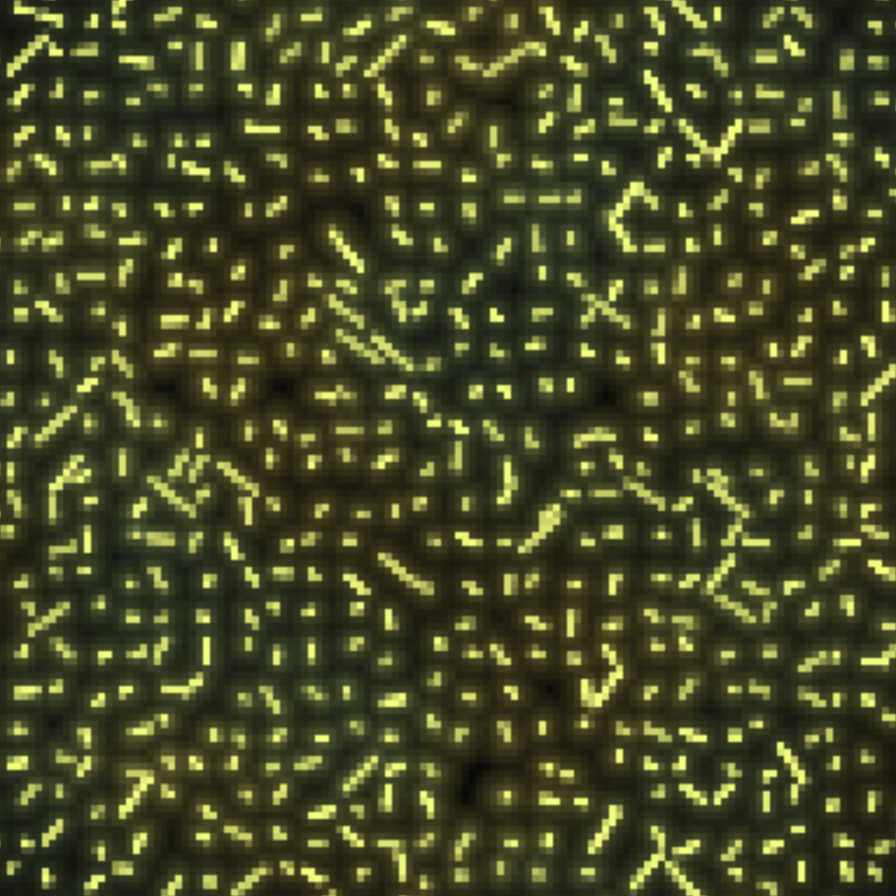
This texture is drawn by a WebGL 1 fragment shader. Its source:

```glsl
precision highp float;
// Glowing yellow dashes scattered over a dark olive, coarsely pixelated field.
uniform vec2 u_resolution;

const float TEXELS = 128.0;     // coarse pixels across the canvas
const float CELL = 5.33;        // dash spacing, in texels
const float FAR = 7.0;          // distance at which the field is black
const vec3 SHADOW = vec3(0.03, 0.03, 0.03);
const vec3 GLOW = vec3(0.96, 1.0, 0.5);
const vec3 BROWN_TINT = vec3(1.07, 0.97, 0.82);
const vec3 GREEN_TINT = vec3(0.93, 1.03, 1.12);

vec2 hash2(vec2 p) {
  vec3 q = fract(p.xyx * vec3(0.1031, 0.1030, 0.0973));
  q += dot(q, q.yzx + 33.33);
  return fract((q.xx + q.yz) * q.zy);
}

float gradientDot(vec2 corner, vec2 offset) {
  float angle = 6.2832 * hash2(corner + 71.0).x;
  return dot(vec2(cos(angle), sin(angle)), offset);
}

// Gradient noise, roughly -0.7 to 0.7.
float gradientNoise(vec2 p) {
  vec2 i = floor(p);
  vec2 f = fract(p);
  vec2 w = f * f * f * (f * (f * 6.0 - 15.0) + 10.0);
  vec2 e = vec2(1.0, 0.0);
  float low = mix(gradientDot(i, f), gradientDot(i + e, f - e), w.x);
  float high = mix(gradientDot(i + e.yx, f - e.yx),
                   gradientDot(i + 1.0, f - 1.0), w.x);
  return mix(low, high, w.y);
}

float segmentDistance(vec2 p, vec2 direction, float halfLength) {
  float along = clamp(dot(p, direction), -halfLength, halfLength);
  return length(p - direction * along);
}

// Nearest dash distance in x (texels), brightest dash core in y.
vec2 dashField(vec2 p) {
  vec2 home = floor(p / CELL);
  float nearest = FAR;
  float core = 0.0;
  for (int y = -1; y <= 1; y++) {
    for (int x = -1; x <= 1; x++) {
      vec2 id = home + vec2(float(x), float(y));
      vec2 place = hash2(id + 11.0);
      vec2 shape = hash2(id + 137.0);
      vec2 kind = hash2(id + 293.0);
      if (kind.x < 0.045) continue;   // a few cells stay empty

      // Most dashes are short; the rare long ones lean to the diagonals.
      float isLong = step(0.945, kind.x);
      float side = sign(shape.x - 0.5);
      float diagonal = side * (0.785 + 0.5 * (kind.y - 0.5));
      float angle = mix(3.1416 * shape.x, diagonal, isLong);
      float halfLength = mix(0.3 + 1.3 * shape.y * shape.y,
                             2.6 + shape.y, isLong);
      vec2 center = (id + 0.5 + 0.6 * (place - 0.5)) * CELL;
      vec2 direction = vec2(cos(angle), sin(angle));
      float d = segmentDistance(p - center, direction, halfLength);
      float peak = mix(0.78, 1.08, kind.y);
      nearest = min(nearest, d);
      core = max(core, peak * (1.0 - smoothstep(0.3, 1.15, d)));
    }
  }
  return vec2(nearest, core);
}

// Colour of one coarse pixel.
vec3 texelColor(vec2 texel) {
  vec2 p = texel + 0.5;
  vec2 uv = p / TEXELS;
  vec2 field = dashField(p);

  // Olive halo fading to dark ridges and black gaps.
  float halo = 0.37 * exp(-0.38 * field.x);
  halo *= 1.0 - smoothstep(3.8, 6.0, field.x);
  halo *= 1.0 + 0.35 * gradientNoise(uv * 5.0 + 3.7);
  halo *= 0.92 + 0.16 * hash2(texel + 517.0).x;
  halo *= 1.0 - 0.45 * smoothstep(0.5, 0.72, length(uv - 0.5));

  float light = clamp(max(halo, field.y), 0.0, 1.0);
  float warmth = smoothstep(-0.4, 0.4, gradientNoise(uv * 3.5 + 19.3));
  vec3 tint = mix(GREEN_TINT, BROWN_TINT, warmth);
  tint = mix(tint, vec3(1.0), smoothstep(0.2, 0.6, light));
  return mix(SHADOW, GLOW, light) * tint;
}

void main() {
  vec2 p = gl_FragCoord.xy / u_resolution.y * TEXELS - 0.5;
  vec2 texel = floor(p);
  vec2 blend = smoothstep(0.22, 0.78, fract(p));   // softened texel edges
  vec2 e = vec2(1.0, 0.0);
  vec3 bottom = mix(texelColor(texel), texelColor(texel + e), blend.x);
  vec3 top = mix(texelColor(texel + e.yx), texelColor(texel + 1.0), blend.x);
  gl_FragColor = vec4(mix(bottom, top, blend.y), 1.0);
}
```
